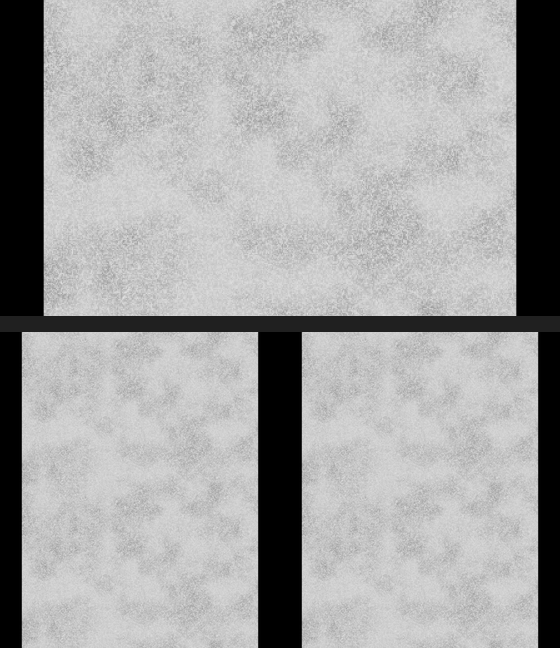
Top, the tile; bottom, the same tile 2 across and 2 down.
Reproduce this texture procedurally as a WebGL 1 fragment shader.

```glsl
precision highp float;
// Pale grey fibre paper with mottled patches and fine grain, between two black side bars.

uniform vec2 u_resolution;

const float TAU = 6.2831853;
const float BAR_WIDTH = 0.078;
const vec3 BAR_COLOR = vec3(0.0);
const vec3 PALE_PAPER = vec3(0.812);
const vec3 DARK_PAPER = vec3(0.705);

// Sine-free hash: three values in 0..1 from a cell and a seed.
vec3 hash3(vec2 cell, float seed) {
  vec3 q = fract(vec3(cell, seed + 0.37).xyx * vec3(0.1031, 0.1030, 0.0973) + seed * 0.1379);
  q += dot(q, q.yxz + 33.33);
  return fract((q.xxy + q.yzz) * q.zyx);
}

// Value noise that wraps after a whole number of cells.
float wrapNoise(vec2 uv, vec2 cells, float seed) {
  vec2 g = uv * cells;
  vec2 id = floor(g);
  vec2 f = fract(g);
  f = f * f * (3.0 - 2.0 * f);
  float a = hash3(mod(id, cells), seed).x;
  float b = hash3(mod(id + vec2(1.0, 0.0), cells), seed).x;
  float c = hash3(mod(id + vec2(0.0, 1.0), cells), seed).x;
  float d = hash3(mod(id + 1.0, cells), seed).x;
  return mix(mix(a, b, f.x), mix(c, d, f.x), f.y);
}

// Layered wrapping noise for the mottled patches.
float wrapClouds(vec2 uv, vec2 cells, float seed) {
  float sum = 0.0;
  float weight = 0.5;
  for (int i = 0; i < 4; i++) {
    sum += weight * wrapNoise(uv, cells, seed + float(i));
    cells *= 2.0;
    weight *= 0.55;
  }
  return sum / 1.01;
}

// Coverage of one bent fibre; q is relative to its centre, in cells.
float fibre(vec2 q, float angle, float bend, float halfWidth, float pixel) {
  float s = sin(angle);
  float c = cos(angle);
  q = vec2(c * q.x + s * q.y, c * q.y - s * q.x);
  float slope = 2.0 * bend * q.x;
  float dist = abs(q.y - bend * q.x * q.x) / sqrt(1.0 + slope * slope);
  float ends = 1.0 - smoothstep(0.55, 0.85, abs(q.x));
  return ends * clamp((halfWidth - dist) / pixel + 0.5, 0.0, 1.0);
}

// Web of randomly turned fibres, scattered over wrapping cells.
float fibreWeb(vec2 uv, vec2 cells, float halfWidth, float seed) {
  vec2 g = uv * cells;
  vec2 id = floor(g);
  float pixel = cells.y / u_resolution.y;
  float gap = 1.0;
  for (int y = -1; y <= 1; y++) {
    for (int x = -1; x <= 1; x++) {
      vec2 cell = id + vec2(float(x), float(y));
      for (int k = 0; k < 4; k++) {
        vec3 h = hash3(mod(cell, cells), seed + float(k));
        float bend = 0.6 * (fract(h.z * 17.0) - 0.5);
        float opacity = mix(0.25, 0.9, fract(h.x * 23.0));
        float cover = fibre(g - cell - h.xy, h.z * 0.5 * TAU, bend, halfWidth * cells.y, pixel);
        gap *= 1.0 - opacity * cover;
      }
    }
  }
  return 1.0 - gap;
}

// How thin and dark the paper is: broad diagonal drift, patches, upright streaks.
float paperThinness(vec2 uv) {
  float drift = cos(TAU * (uv.x - 0.35)) * cos(TAU * (uv.y - 0.68));
  float clouds = wrapClouds(uv, vec2(13.0, 8.0), 3.0);
  float streaks = wrapNoise(uv, vec2(34.0, 3.0), 11.0) - 0.5;
  return smoothstep(0.24, 0.88, clouds + 0.09 * drift + 0.12 * streaks);
}

// Fine speckle centred on zero.
float paperGrain(vec2 uv) {
  float fine = wrapNoise(uv, vec2(448.0, 252.0), 21.0) - 0.5;
  float coarse = wrapNoise(uv, vec2(240.0, 135.0), 27.0) - 0.5;
  return fine + 0.45 * coarse;
}

void main() {
  vec2 uv = gl_FragCoord.xy / u_resolution;
  float thinness = paperThinness(uv);

  // Paper body, speckle and light fibres, all stronger where the paper is thin.
  vec3 color = mix(PALE_PAPER, DARK_PAPER, thinness);
  color += paperGrain(uv) * mix(0.075, 0.22, thinness);
  float longFibres = fibreWeb(uv, vec2(16.0, 9.0), 0.0009, 41.0);
  float shortFibres = fibreWeb(uv, vec2(32.0, 18.0), 0.0007, 53.0);
  float web = 0.6 * longFibres + 0.5 * shortFibres;
  color += web * mix(0.025, 0.13, thinness);
  color = min(color, vec3(0.89));

  // Side bars with edges softened over one pixel.
  float edge = min(uv.x, 1.0 - uv.x) - BAR_WIDTH;
  float paperMask = clamp(edge * u_resolution.x + 0.5, 0.0, 1.0);
  gl_FragColor = vec4(mix(BAR_COLOR, color, paperMask), 1.0);
}
```
